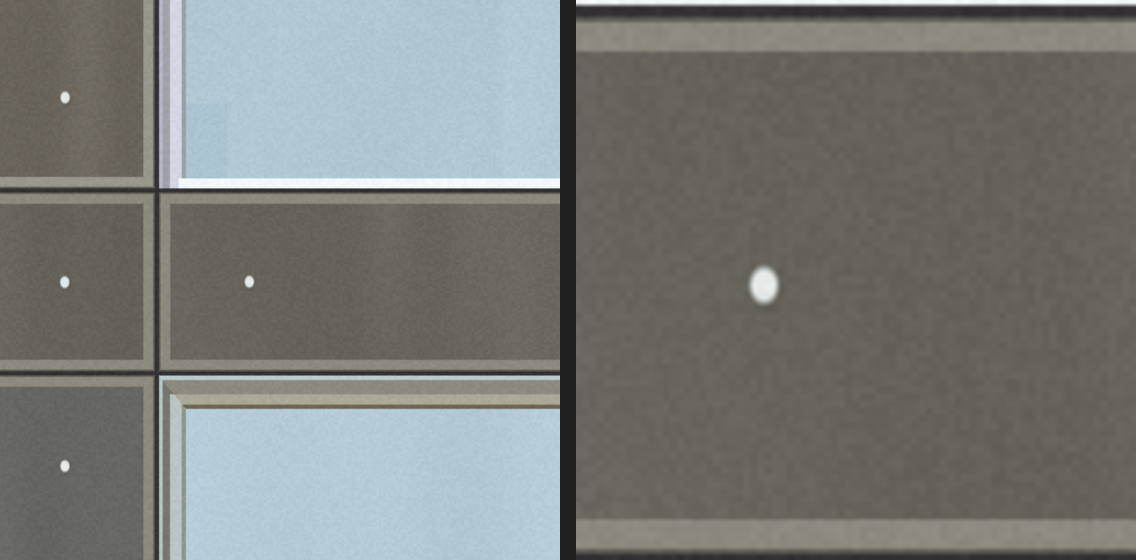
Left, the full canvas; right, a detail of the centre.
A WebGL 2 fragment shader for this pattern:

```glsl
#version 300 es
precision highp float;
// Facade grid: grey bolted panels with pale rims, dark joints and framed blue windows.

#define SEAM_X 0.280
#define BAND_Y 0.4967
#define BAND_HALF 0.1633
#define SEAM_HALF 0.0036
#define RIM_OUTER 0.0065
#define RIM_INNER 0.0240
#define BOLT_OFFSET 0.1645
#define BOLT_PITCH 0.3300
#define BOLT_SIZE vec2(0.0098, 0.0125)
#define GRAIN 0.035
#define STREAK 0.045
#define SOFTNESS 0.0018

uniform vec2 u_resolution;
out vec4 outColor;

const vec3 PANEL = vec3(0.41, 0.40, 0.37);
const vec3 RIM = vec3(0.55, 0.54, 0.50);
const vec3 JOINT = vec3(0.20, 0.19, 0.20);
const vec3 GLASS = vec3(0.69, 0.78, 0.83);
const vec3 BOLT = vec3(0.89, 0.92, 0.92);
const vec3 SILL = vec3(0.95, 0.97, 0.98);

float hash(vec2 p) {
    vec3 q = fract(vec3(p.xyx) * 0.1031);
    q += dot(q, q.yzx + 33.33);
    return fract((q.x + q.y) * q.z);
}

float noise(vec2 p) {
    vec2 i = floor(p), f = fract(p);
    f = f * f * (3.0 - 2.0 * f);
    vec2 e = vec2(0.0, 1.0);
    return mix(mix(hash(i), hash(i + e.yx), f.x),
               mix(hash(i + e.xy), hash(i + e.yy), f.x), f.y);
}

// Soft step: 0 below zero, 1 above it.
float edge(float d) {
    float w = max(SOFTNESS, 0.8 / min(u_resolution.x, u_resolution.y));
    return smoothstep(-w, w, d);
}

// Metal panel; gap holds the distances to the nearest joints.
vec3 panel(vec2 p, vec2 gap, vec2 id) {
    float streak = noise(vec2(p.x * 13.0, p.y * 1.2) + id * 17.0) - 0.5;
    vec3 face = PANEL + STREAK * streak + 0.015 * (hash(id + 5.0) - 0.5);
    face += vec3(0.014, 0.004, -0.008) * id.y;
    float d = min(gap.x, gap.y);
    vec3 rim = RIM + 0.05 * max(-id.x * id.y, 0.0);
    vec3 col = mix(JOINT, PANEL * 0.9, edge(d - SEAM_HALF));
    col = mix(col, rim, edge(d - RIM_OUTER));
    return mix(col, face, edge(d - RIM_INNER));
}

// Bolt head with a small shadow at its lower right.
vec3 addBolt(vec3 col, vec2 q, vec2 id) {
    vec2 jitter = 0.002 * (vec2(hash(id), hash(id + 9.0)) - 0.5);
    vec2 r = q - jitter;
    float shade = 1.0 - smoothstep(0.5, 1.5, length((r - vec2(0.002, -0.003)) / BOLT_SIZE));
    float head = 1.0 - smoothstep(0.55, 1.1, length(r / BOLT_SIZE));
    vec3 tint = BOLT + 0.05 * (hash(id + 3.0) - 0.5) * vec3(1.0, 0.0, -1.0);
    col = mix(col, PANEL * 0.78, 0.5 * shade);
    return mix(col, tint, head);
}

// Paints one nested frame step inside the given side and head insets.
vec3 frameStep(vec3 col, vec3 side, vec3 head, vec2 gap, vec2 inset, float onHead) {
    vec2 d = gap - inset;
    return mix(col, mix(side, head, onHead), edge(min(d.x, d.y)));
}

// Pane with broad, faint vertical reflections.
vec3 glass(vec2 p, float upper) {
    vec3 col = GLASS + 0.035 * (noise(vec2(p.x * 6.0, p.y * 1.5) + upper * 7.0) - 0.5);
    col += 0.012 * (1.0 - upper);
    col += 0.02 * upper * smoothstep(0.88, 0.91, p.x);
    vec2 corner = vec2(0.405, 0.815) - p;
    return col - vec3(0.022, 0.016, 0.012) * upper * edge(min(corner.x, corner.y));
}

vec3 window(vec2 p, vec2 gap, float upper) {
    // Only the lower window shows its head; the upper one shows its sill.
    vec2 inner = vec2(gap.x, mix(gap.y, 1.0, upper));
    float onHead = edge(inner.x * 1.22 - inner.y) * (1.0 - upper);
    vec3 lip = mix(vec3(0.70, 0.78, 0.76), vec3(0.72, 0.72, 0.78), upper);
    vec3 groove = mix(vec3(0.46, 0.46, 0.43), vec3(0.62, 0.64, 0.67), upper);
    vec3 jamb = mix(vec3(0.73, 0.77, 0.77), vec3(0.83, 0.84, 0.89), upper);
    vec3 seal = mix(vec3(0.54, 0.59, 0.55), vec3(0.58, 0.64, 0.63), upper);

    vec3 col = JOINT;
    col = frameStep(col, lip, vec3(0.72, 0.80, 0.82), inner, vec2(0.0040), onHead);
    col = frameStep(col, groove, vec3(0.55, 0.54, 0.50), inner, vec2(0.0105, 0.0120), onHead);
    col = frameStep(col, jamb, vec3(0.67, 0.66, 0.60), inner, vec2(0.0235, 0.0375), onHead);
    col = frameStep(col, seal, vec3(0.43, 0.39, 0.33), inner, vec2(0.0445, 0.0560), onHead);
    vec3 pane = glass(p, upper);
    col = frameStep(col, pane, pane, inner, vec2(0.0520, 0.0635), onHead);

    // Bright sill above its thin dark joint.
    float sill = edge(gap.x - 0.039) * edge(0.0215 - gap.y) * upper;
    col = mix(col, SILL, sill);
    return mix(col, JOINT, upper * (1.0 - edge(gap.y - SEAM_HALF)));
}

void main() {
    vec2 p = gl_FragCoord.xy / u_resolution;
    vec2 q = p - vec2(SEAM_X, BAND_Y);
    vec2 gap = vec2(abs(q.x), abs(abs(q.y) - BAND_HALF));
    float row = abs(q.y) < BAND_HALF ? 0.0 : sign(q.y);
    vec2 id = vec2(q.x < 0.0 ? -1.0 : 1.0, row);

    vec3 col;
    if (id.x > 0.0 && row != 0.0) {
        col = window(p, gap, step(0.0, row));
    } else {
        col = panel(p, gap, id);
        col = addBolt(col, q - vec2(id.x * BOLT_OFFSET, row * BOLT_PITCH), id);
    }
    // Fine surface grain.
    col += GRAIN * (noise(p * 230.0) - 0.5);
    outColor = vec4(clamp(col, 0.0, 1.0), 1.0);
}
```
